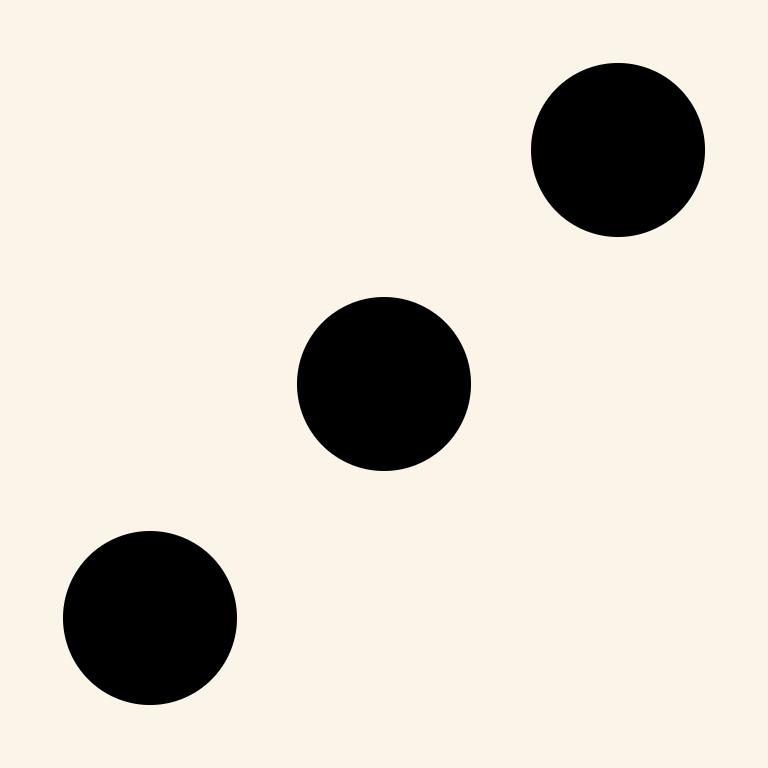
Give the GLSL for this background, as a WebGL 2 fragment shader.

```glsl
#version 300 es
precision highp float;
// Three equal black discs on a cream ground, set along the rising diagonal.
// A loop steps the centres evenly about the middle of the canvas and keeps
// the nearest disc distance, which is then turned into smooth coverage.

#define DISC_RADIUS 0.1133
#define DISC_STEP 0.3047
#define CREAM vec3(0.98, 0.96, 0.908)
#define BLACK vec3(0.0)

uniform vec2 u_resolution;
out vec4 fragColor;

// Signed distance to a disc centred on the origin
float discDistance(vec2 point, float radius) {
    return length(point) - radius;
}

void main() {
    // Centred coordinates, one unit per shorter canvas side
    float side = min(u_resolution.x, u_resolution.y);
    vec2 point = (gl_FragCoord.xy - 0.5 * u_resolution) / side;

    // Nearest of the three discs on the diagonal
    float nearest = 1.0;
    for (int i = -1; i <= 1; i++) {
        vec2 centre = vec2(float(i) * DISC_STEP);
        nearest = min(nearest, discDistance(point - centre, DISC_RADIUS));
    }

    // Edge softened over one pixel
    float coverage = clamp(0.5 - nearest * side, 0.0, 1.0);
    fragColor = vec4(mix(CREAM, BLACK, coverage), 1.0);
}
```
